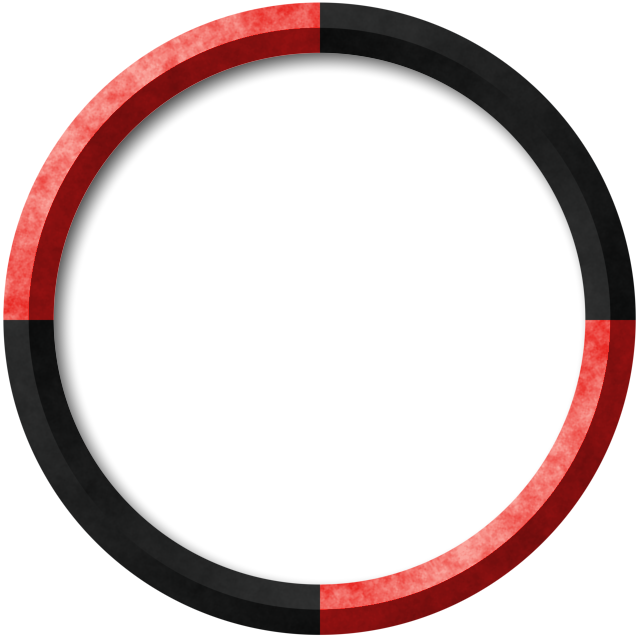
This background is drawn by a Shadertoy shader. Its source:

```glsl
// A bevelled ring in alternating red and black quarters on a white ground.
// Two facets split at a middle radius are lit from the upper left; layered
// value noise gives worn grain, and a shifted disc gives the inner shadow.

float hash(vec2 cell) {
    vec3 q = fract(vec3(cell.xyx) * 0.1031);
    q += dot(q, q.yzx + 33.33);
    return fract((q.x + q.y) * q.z);
}

float valueNoise(vec2 p) {
    vec2 cell = floor(p), f = fract(p);
    f = f * f * (3.0 - 2.0 * f);
    return mix(mix(hash(cell), hash(cell + vec2(1, 0)), f.x),
               mix(hash(cell + vec2(0, 1)), hash(cell + vec2(1, 1)), f.x), f.y);
}

// Fractal grain, centred on zero
float grain(vec2 p) {
    float sum = 0.0, weight = 0.28;
    p *= 22.0;
    for (int i = 0; i < 5; i++) {
        sum += weight * (valueNoise(p) - 0.5);
        p = mat2(1.6, 1.2, -1.2, 1.6) * p + 7.3;
        weight *= 0.9;
    }
    return sum;
}

vec3 redStone(float light, float g) {
    float bloom = clamp(0.3 + 1.8 * (light - 0.707) + 1.7 * g, 0.0, 1.2);
    vec3 lit = mix(vec3(0.91, 0.17, 0.15), vec3(0.97, 0.56, 0.53), bloom);
    vec3 shaded = vec3(0.51, 0.06, 0.06) * (1.0 + 0.35 * g - 0.3 * (abs(light) - 0.85));
    return mix(shaded, lit, smoothstep(-0.1, 0.1, light));
}

vec3 blackStone(float light, float g) {
    return vec3(0.113, 0.115, 0.115) + 0.085 * light + 0.06 * g;
}

void mainImage(out vec4 fragColor, in vec2 fragCoord) {
    float side = min(iResolution.x, iResolution.y);
    vec2 uv = (fragCoord - 0.5 * iResolution.xy) / side + 0.5;
    float aa = 0.75 / side;

    vec2 p = uv - vec2(0.4993, 0.502);
    float radius = length(p);
    vec2 outward = p / max(radius, 0.001);

    // Inner shadow cast towards the lower right
    float cover = length(p - vec2(0.012, -0.012)) - 0.4153;
    float shadow = 0.75 * smoothstep(-0.022, 0.028, cover);
    shadow *= 1.0 - smoothstep(-aa, aa, radius - 0.4153);
    vec3 color = vec3(1.0 - shadow);

    // Opposite slopes on the outer and inner facets
    float facet = smoothstep(-aa, aa, radius - 0.4545) * 2.0 - 1.0;
    float light = facet * dot(outward, vec2(-0.7071, 0.7071));

    // Quarters alternate across the two seams
    vec2 half_ = smoothstep(-aa, aa, uv - 0.5);
    float redQuarter = mix(half_.y, 1.0 - half_.y, half_.x);
    float g = grain(uv);
    vec3 stone = mix(blackStone(light, g), redStone(light, g), redQuarter);

    // Ring coverage
    float ring = smoothstep(-aa, aa, radius - 0.4153)
               * (1.0 - smoothstep(-aa, aa, radius - 0.494));
    fragColor = vec4(mix(color, stone, ring), 1.0);
}
```
